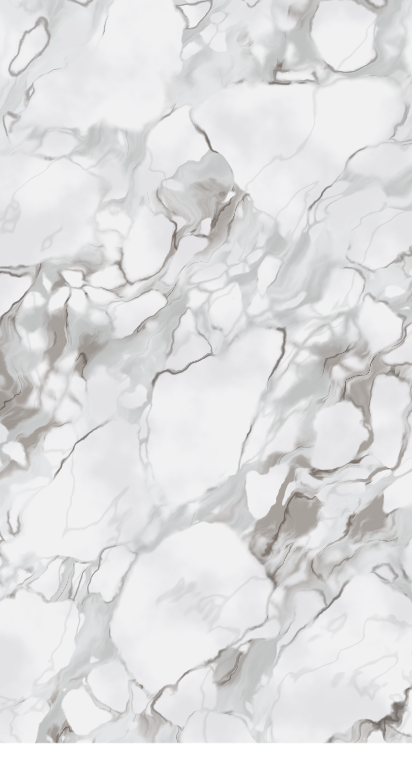
Write a Shadertoy shader that draws this texture.

```glsl
vec2 hash2(vec2 p) {
    vec3 a = fract(p.xyx * vec3(.1031, .1030, .0973));
    a += dot(a, a.yzx + 33.33);
    return fract((a.xx + a.yz) * a.zy);
}

float noise(vec2 p) {
    vec2 i = floor(p), f = fract(p);
    f = f * f * (3. - 2. * f);
    return mix(mix(hash2(i).x, hash2(i + vec2(1, 0)).x, f.x),
               mix(hash2(i + vec2(0, 1)).x, hash2(i + vec2(1, 1)).x, f.x), f.y);
}

float fbm(vec2 p) {
    float sum = 0., amp = .52;
    for (int i = 0; i < 5; i++) {
        sum += amp * noise(p);
        p = mat2(.8, .6, -.6, .8) * p * 2.03 + 11.7;
        amp *= .5;
    }
    return sum;
}

// Rounded Voronoi stones: positive inside, only a share of the cells is filled
float stones(vec2 p, float share, float gap) {
    vec2 cell = floor(p), nearest = vec2(0), home = cell;
    float best = 9.;
    for (int y = -1; y <= 1; y++)
    for (int x = -1; x <= 1; x++) {
        vec2 c = cell + vec2(x, y);
        vec2 r = c + .1 + .8 * hash2(c + 200.) - p;
        if (dot(r, r) < best) { best = dot(r, r); nearest = r; home = c; }
    }
    float sum = 1e-6;
    for (int y = -2; y <= 2; y++)
    for (int x = -2; x <= 2; x++) {
        vec2 c = home + vec2(x, y);
        vec2 r = c + .1 + .8 * hash2(c + 200.) - p;
        if (x != 0 || y != 0)
            sum += exp(-18. * dot(.5 * (nearest + r), normalize(r - nearest)));
    }
    float edge = max(-log(sum) / 18., 0.);
    return (hash2(home + 371.).y < share ? edge : -edge) - gap;
}

// Thin line along the zero level of a field
float line(float field, float width) {
    return 1. - smoothstep(0., width, abs(field));
}

void mainImage(out vec4 fragColor, in vec2 fragCoord) {
    vec2 p = fragCoord / iResolution.x;
    vec2 grain = vec2(dot(p, vec2(.64, .77)), dot(p, vec2(-.77, .64)));
    vec2 bend = vec2(fbm(p * 2.5), fbm(p * 2.5 + 17.)) - .5;
    vec2 rough = vec2(fbm(p * 14. + 5.), fbm(p * 14. + 31.)) - .5;

    // Three sizes of stone, each smaller one lying in the gaps
    vec2 s = grain + .24 * bend + .04 * rough;
    float spread = smoothstep(.3, .7, fbm(p * 3. + 50.));
    float crowd = smoothstep(.35, .65, fbm(p * 5. + 83.));
    float big = stones(s * vec2(2.1, 3.1) + 3., .78, .02 + .15 * spread) / 2.6;
    float mid = stones(s * vec2(6., 9.) + 40., .6, .05 + .15 * crowd) / 7.5;
    mid = min(mid, -big - .008);
    float small = stones(s * vec2(15., 21.) + 90., .55, .34 - .28 * crowd) / 18.;
    small = min(small, -max(big, mid) - .004);
    float soft = mix(.003, .012, smoothstep(.4, .65, fbm(p * 6. + 7.)));
    float body = smoothstep(-soft, soft, max(big, max(mid, small)));

    // Streaked grey matrix with brown stains
    vec2 flow = (grain + .3 * bend + .04 * rough) * vec2(3.2, 11.);
    float streak = fbm(flow);
    float fine = fbm(flow * 3. + 23.);
    float stain = smoothstep(.48, .68, fbm(flow * .5 + 61.));
    vec3 matrix = mix(vec3(.755, .76, .76), vec3(.895, .9, .905),
                      smoothstep(.3, .64, .6 * streak + .4 * fine));
    matrix = mix(matrix, vec3(.53, .49, .46), .65 * stain * smoothstep(.4, .66, fine));
    float vein = line(fbm(flow * 1.3 + 70.) - .5, .035) * (.12 + .75 * stain);
    matrix = mix(matrix, vec3(.43, .39, .36), vein * smoothstep(.3, .6, fine));

    // Pale stones with clouds and faint veins
    vec3 pale = mix(vec3(.89, .89, .9), vec3(.945, .945, .95),
                    smoothstep(.25, .6, fbm(p * 7. + 13.)));
    pale -= .055 * line(fbm(grain * vec2(2.5, 5.) + bend + 37.) - .5, .018);
    vec3 color = mix(matrix, pale, body);

    // Broken dark rims around the stones
    float broken = smoothstep(.5, .64, fbm(p * 6. + 101.));
    float rim = line(big + .002, .007) * broken;
    rim = max(rim, .6 * line(mid + .001, .005) * smoothstep(.45, .65, fbm(p * 9. + 141.)));
    color = mix(color, vec3(.38, .35, .33), .75 * rim * smoothstep(.3, .55, fine));

    // Blank strip along the bottom
    float pixel = 1. / iResolution.y;
    float slab = smoothstep(-pixel, pixel, fragCoord.y / iResolution.y - .0325);
    fragColor = vec4(mix(vec3(1), color, slab), 1);
}
```
